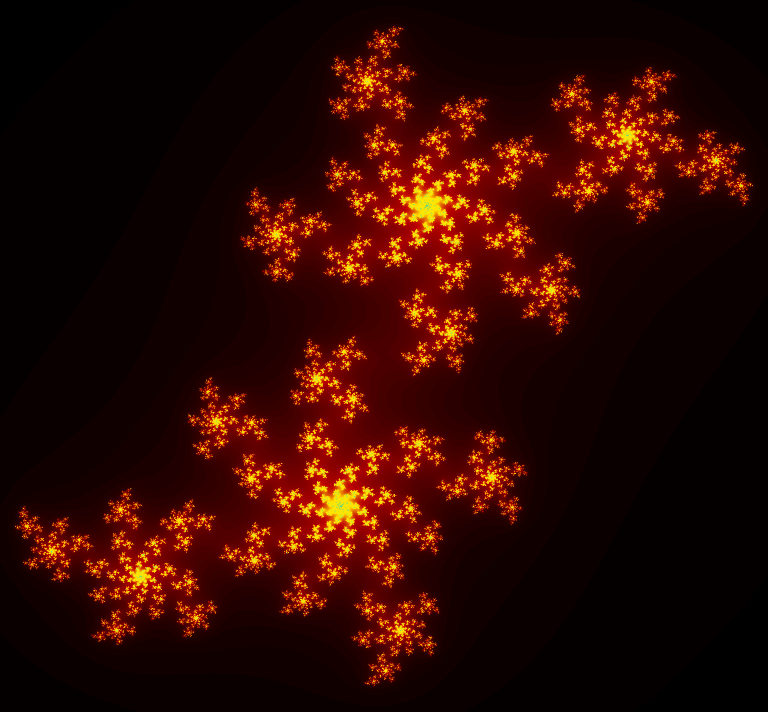
A Shadertoy shader for this background:

```glsl
// Fractal dust of seven-armed spirals glowing on black.
// Escape-time iteration of z*z + c; the step count drives a ramp from
// black through red and yellow to cyan, averaged over a few sub-samples.

#define SEED vec2(0.109, -0.656)      // constant c of the iteration
#define HALF_EXTENT vec2(1.22)        // plane reached at the canvas edges
#define ESCAPE_RADIUS 2.7
#define MAX_STEPS 140
#define RED_STEPS 48.0                // steps until red is full
#define GREEN_RANGE vec2(34.0, 52.0)  // orange to yellow
#define CYAN_RANGE vec2(72.0, 118.0)  // yellow to cyan
#define SAMPLES 2                     // sub-samples per axis
#define SAMPLE_SPREAD 0.7             // sampled width of each pixel

vec2 complexSquare(vec2 z) {
    return vec2(z.x * z.x - z.y * z.y, 2.0 * z.x * z.y);
}

// Number of further steps after the first until the orbit escapes
float escapeSteps(vec2 z) {
    float steps = 0.0;
    for (int i = 0; i < MAX_STEPS; i++) {
        z = complexSquare(z) + SEED;
        if (dot(z, z) > ESCAPE_RADIUS * ESCAPE_RADIUS) break;
        steps += 1.0;
    }
    return steps;
}

// Black, red, yellow, then cyan for the slowest orbits
vec3 heatColor(float steps) {
    float red = min(steps / RED_STEPS, 1.0);
    float green = smoothstep(GREEN_RANGE.x, GREEN_RANGE.y, steps);
    float cyan = smoothstep(CYAN_RANGE.x, CYAN_RANGE.y, steps);
    return mix(vec3(red, 0.9 * green, 0.0), vec3(0.0, 0.8, 0.85), cyan);
}

void mainImage(out vec4 fragColor, in vec2 fragCoord) {
    vec3 color = vec3(0.0);

    // Average a small grid of samples to soften the edges
    for (int j = 0; j < SAMPLES; j++) {
        for (int i = 0; i < SAMPLES; i++) {
            vec2 cell = (vec2(i, j) + 0.5) / float(SAMPLES) - 0.5;
            vec2 uv = (fragCoord + SAMPLE_SPREAD * cell) / iResolution.xy;
            color += heatColor(escapeSteps((2.0 * uv - 1.0) * HALF_EXTENT));
        }
    }
    fragColor = vec4(color / float(SAMPLES * SAMPLES), 1.0);
}
```
